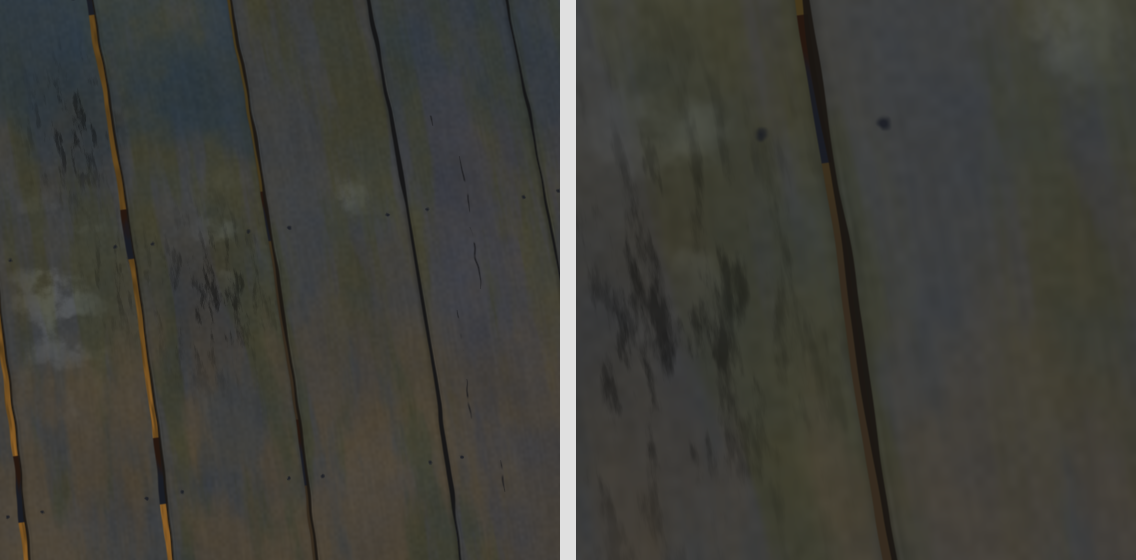
Left: the whole. Right: its middle third, enlarged.
Write a Shadertoy shader that draws this texture.

```glsl
// Weathered, slanted deck boards with dark seams, amber-lit gaps, joists, nails and cracks.

float hash(vec2 p) {
    p = fract(p * vec2(0.1031, 0.1137));
    p += dot(p, p.yx + 33.33);
    return fract((p.x + p.y) * p.x * 7.31 + p.y * 3.17);
}

float noise(vec2 p) {
    vec2 i = floor(p), f = fract(p);
    f = f * f * (3.0 - 2.0 * f);
    return mix(mix(hash(i), hash(i + vec2(1, 0)), f.x),
               mix(hash(i + vec2(0, 1)), hash(i + vec2(1, 1)), f.x), f.y);
}

float fbm(vec2 p) {
    float sum = 0.0, amp = 0.5;
    for (int i = 0; i < 5; i++) {
        sum += amp * noise(p);
        p = mat2(1.6, 1.2, -1.2, 1.6) * p + 17.3;
        amp *= 0.5;
    }
    return sum;
}

// 1 between lo and hi, with edges of softness e
float band(float x, float lo, float hi, float e) {
    return smoothstep(lo - e, lo + e, x) - smoothstep(hi - e, hi + e, x);
}

// Soft round patch
float patchAt(vec2 p, vec2 center, vec2 size) {
    vec2 q = (p - center) / size;
    return exp(-dot(q, q));
}

// Stained wood: board is the board coordinate, whole numbers at the seams
vec3 woodColor(vec2 p, float down, float board) {
    float id = floor(board);
    float cloud = fbm(p * 6.0 + 3.0);
    float streak = fbm(vec2(board * 6.0, down * 4.0) + id * 7.0);
    vec3 col = mix(vec3(0.24, 0.245, 0.245), vec3(0.235, 0.24, 0.195), smoothstep(0.42, 0.62, streak));

    // Violet grey to the right, brown below, blue damp at the top
    float cool = 0.8 * smoothstep(2.9, 3.3, board) * smoothstep(0.7, 0.4, streak);
    float warm = smoothstep(0.35, 0.8, down) * smoothstep(0.36, 0.58, fbm(vec2(board * 4.0, down * 4.0) + 31.0));
    float damp = smoothstep(0.32, 0.08, down + 0.7 * (cloud - 0.47));
    damp *= 1.0 - 0.95 * band(board, 2.0, 3.0, 0.04);
    col = mix(col, vec3(0.235, 0.235, 0.255), cool);
    col = mix(col, vec3(0.29, 0.262, 0.22), warm * (1.0 - 0.6 * cool));
    col = mix(col, vec3(0.18, 0.228, 0.26), damp * (id > 2.0 ? 0.45 : 0.75));

    // Blotchy tint, soft grain and broad tone
    float tint = fbm(p * 15.0 + 90.0) - 0.47;
    col += tint * vec3(0.045, 0.015, -0.045);
    float grain = noise(vec2(board * 60.0, down * 22.0)) + noise(vec2(board * 24.0, down * 7.0)) - 1.0;
    col *= 1.0 + 0.04 * grain + 0.22 * (cloud - 0.47);

    // Dark weathered patches made of short faint dashes, on the left boards
    float worn = patchAt(p, vec2(0.38, 0.47), vec2(0.09, 0.13)) + patchAt(p, vec2(0.13, 0.77), vec2(0.07, 0.11))
               + 0.5 * patchAt(p, vec2(0.2, 0.5), vec2(0.06, 0.1));
    float dash = fbm(vec2(board * 28.0, down * 28.0) + 9.0);
    col *= 1.0 - worn * (0.1 + 0.4 * smoothstep(0.48, 0.75, dash));

    // Pale scuffs, broken into specks
    float scuff = patchAt(p, vec2(0.1, 0.48), vec2(0.08, 0.17)) + 0.7 * patchAt(p, vec2(0.4, 0.57), vec2(0.06, 0.08))
                + 0.8 * patchAt(p, vec2(0.62, 0.65), vec2(0.05, 0.03));
    col += scuff * vec3(0.085, 0.09, 0.095) * smoothstep(0.46, 0.72, fbm(p * 22.0 + 70.0));
    return col + 0.018 * (noise(p * 150.0) - 0.5);
}

void mainImage(out vec4 fragColor, in vec2 fragCoord) {
    vec2 p = fragCoord / iResolution.xy;
    float aa = 1.2 / iResolution.y;
    float down = 1.0 - p.y;

    // Boards fan out slightly and bow as they run down
    float spacing = 0.2465 + 0.01 * down;
    float bow = 0.035 * down * (1.0 - down);
    float board = (p.x + 0.083 - 0.135 * down - bow) / spacing;
    float seam = floor(board + 0.5);
    float across = (board - seam) * spacing + 0.003 * (noise(vec2(seam * 9.0, down * 25.0)) - 0.5);

    // Joists cross the boards at right angles
    float along = down + 0.13 * p.x;
    float joistRow = floor((along + 0.197) / 0.43);
    float fromJoist = along - 0.018 - 0.43 * joistRow;
    float joistHalf = 0.03 + 0.015 * joistRow;
    float joist = band(fromJoist, -joistHalf, joistHalf, aa);

    vec3 col = woodColor(p, down, board);

    // Broken cracks along the grain of the right-hand board
    for (int k = 0; k < 6; k++) {
        float n = float(k);
        vec2 c = vec2(3.2 + 0.35 * hash(vec2(n, 4.0)), 0.2 + 0.13 * n);
        float halfLen = 0.02 + 0.05 * hash(vec2(n, 8.0));
        float t = (down - c.y) / halfLen;
        float wobble = 0.005 * (noise(vec2(down * 50.0, n)) - 0.5);
        float d = abs((board - c.x) * spacing + wobble) - 0.0015 * (1.0 - t * t);
        float broken = smoothstep(0.25, 0.6, noise(vec2(down * 70.0, n * 5.0)));
        col = mix(col, vec3(0.1, 0.1, 0.11), 0.8 * broken * smoothstep(aa, -aa, d) * step(abs(t), 1.0));
    }

    // Nails, a pair beside each seam over every joist
    float side = sign(across);
    vec2 cell = vec2(seam * 2.0 + side, joistRow + 5.0);
    vec2 jitter = vec2(hash(cell), hash(cell.yx + 4.0)) - 0.5;
    vec2 nail = vec2(abs(across) - 0.033, fromJoist - 0.024 * joistRow) + 0.012 * jitter;
    col = mix(col, vec3(0.1, 0.11, 0.14), 0.85 * smoothstep(0.0065, 0.0015, length(nail) + 0.002 * noise(p * 300.0)));

    // Lit gap left of the seam, with joists showing through
    col *= 1.0 - 0.18 * smoothstep(0.012, 0.0, abs(across));
    float gap = (seam < 1.5 ? 0.0105 : seam < 2.5 ? 0.0055 : 0.0) * (0.8 + 0.35 * noise(vec2(down * 18.0, seam + 3.0)));
    float glow = noise(vec2(across * 250.0, down * 45.0 + seam * 5.0));
    vec3 amber = mix(vec3(0.36, 0.26, 0.11), vec3(0.6, 0.4, 0.16), smoothstep(0.35, 1.0, down) * (0.4 + 0.6 * glow));
    amber *= 0.85 + 0.25 * glow;
    if (seam > 1.5) amber = mix(vec3(0.27, 0.22, 0.11), vec3(0.21, 0.17, 0.12), smoothstep(0.35, 0.5, down));
    vec3 beam = mix(vec3(0.15, 0.09, 0.06), vec3(0.1, 0.11, 0.14), smoothstep(-0.02, 0.02, fromJoist + 0.02 * glow));
    if (seam > 1.5 && joistRow < 0.5) beam = vec3(0.1, 0.2, 0.08);
    col = mix(col, mix(amber, beam, joist), gap > 0.0 ? band(across, -gap, 0.001, aa) : 0.0);

    // Uneven dark seam line with a faint lit edge
    float halfLine = (seam < 1.5 ? 0.0016 : seam < 2.5 ? 0.0022 : seam < 3.5 ? 0.003 : 0.002)
                   * (0.5 + noise(vec2(down * 16.0, seam * 3.0)));
    col += 0.03 * band(across, 0.004, 0.0065, 0.0015) * noise(vec2(down * 20.0, seam));
    vec3 seamColor = mix(vec3(0.1, 0.085, 0.07), vec3(0.075, 0.075, 0.08), smoothstep(2.0, 3.0, seam));
    col = mix(col, seamColor, 0.92 * smoothstep(aa, -aa, abs(across - 0.001) - halfLine));

    fragColor = vec4(clamp(col, 0.0, 1.0), 1.0);
}
```
